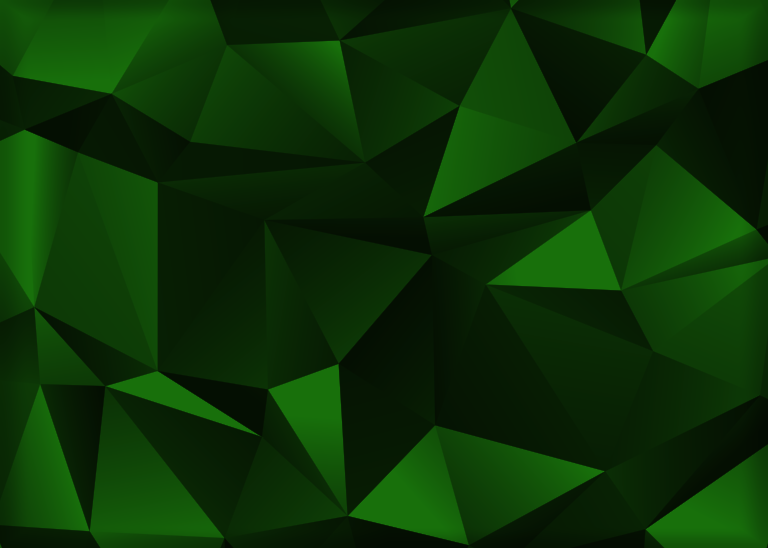
Write a Shadertoy shader that draws this background.

```glsl
// Low-poly backdrop of dark green facets with crisp edges.
// A jittered, tilted grid is split into triangles; each facet has a random
// base tone and its own linear shading between its three corners.

#define GRID_SCALE 5.0    // cells per canvas height
#define JITTER 0.42       // corner displacement, below 0.5
#define TILT 0.33         // grid rotation in radians
#define GRID_SHIFT vec2(17.3, 8.6)
#define SHADING 0.62      // tone variation inside a facet
#define EDGE_DARKEN 0.25  // dimming along the canvas border

vec3 hash3(vec3 p) {
    p = fract(p * vec3(0.1031, 0.1030, 0.0973));
    p += dot(p, p.yxz + 33.33);
    return fract((p.xxy + p.yxx) * p.zyx);
}

float cross2(vec2 a, vec2 b) { return a.x * b.y - a.y * b.x; }

float area2(vec2 a, vec2 b, vec2 c) { return cross2(b - a, c - a); }

vec2 corner(vec2 id) {
    return id + (hash3(vec3(id, 3.0)).xy - 0.5) * 2.0 * JITTER;
}

// Coverage by the half plane to the left of edge ab
float edgeCover(vec2 a, vec2 b, vec2 p, float pixel) {
    return clamp(area2(a, b, p) / (length(b - a) * pixel) + 0.5, 0.0, 1.0);
}

// Adds one facet: x sums tone times coverage, y sums coverage
void addFacet(inout vec2 total, vec2 p, vec2 a, vec2 b, vec2 c, vec3 seed, float pixel) {
    float cover = edgeCover(a, b, p, pixel) * edgeCover(b, c, p, pixel)
                * edgeCover(c, a, p, pixel);
    if (cover <= 0.0) return;
    vec3 weights = vec3(area2(b, c, p), area2(c, a, p), area2(a, b, p))
                 / max(area2(a, b, c), 0.001);
    weights = clamp(weights, 0.0, 1.0);
    float base = hash3(seed).x;
    vec3 cornerTones = hash3(seed + 41.0) - 0.5;
    float tone = clamp(base + SHADING * dot(weights, cornerTones), 0.0, 1.0);
    total += vec2(tone, 1.0) * cover;
}

// Tone curve: mostly deep greens with a few bright facets
vec3 facetColour(float tone) {
    float green = 0.06 + 0.155 * tone + 0.225 * tone * tone * tone;
    return vec3(0.005 + 0.2 * green, green, 0.003 + 0.09 * green);
}

void mainImage(out vec4 fragColor, in vec2 fragCoord) {
    vec2 uv = fragCoord / iResolution.xy;
    vec2 p = fragCoord / iResolution.y * GRID_SCALE;
    p = mat2(cos(TILT), sin(TILT), -sin(TILT), cos(TILT)) * p + GRID_SHIFT;
    float pixel = 1.2 * GRID_SCALE / iResolution.y;

    // Visit every quad that can reach this point
    vec2 total = vec2(0.0);
    for (int j = -1; j <= 1; j++) {
        for (int i = -1; i <= 1; i++) {
            vec2 id = floor(p) + vec2(i, j);
            vec2 a = corner(id);
            vec2 b = corner(id + vec2(1.0, 0.0));
            vec2 c = corner(id + vec2(1.0, 1.0));
            vec2 d = corner(id + vec2(0.0, 1.0));

            // Split along the diagonal that avoids folds and slivers
            float splitAC = min(area2(a, b, c), area2(a, c, d));
            float splitBD = min(area2(a, b, d), area2(b, c, d));
            vec3 seed = vec3(id, 11.0);
            if (splitAC > splitBD) {
                addFacet(total, p, a, b, c, seed, pixel);
                addFacet(total, p, a, c, d, seed + vec3(0.0, 0.0, 9.0), pixel);
            } else {
                addFacet(total, p, a, b, d, seed, pixel);
                addFacet(total, p, b, c, d, seed + vec3(0.0, 0.0, 9.0), pixel);
            }
        }
    }

    // Colour, with a narrow dim border
    vec3 colour = facetColour(total.x / max(total.y, 0.001));
    vec2 inset = min(uv, 1.0 - uv);
    float border = smoothstep(0.0, 0.04, min(inset.x, inset.y));
    colour *= 1.0 - EDGE_DARKEN * (1.0 - border);
    fragColor = vec4(colour, 1.0);
}
```
